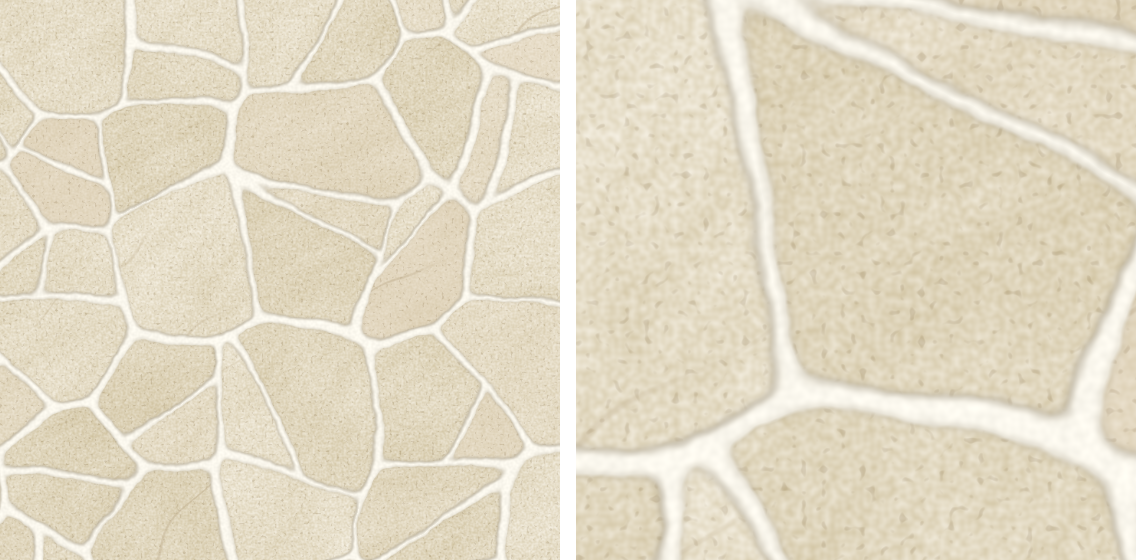
Left, the full canvas; right, a detail of the centre.
Reproduce this texture procedurally as a Shadertoy shader.

```glsl
// Crazy paving: pale sandstone slabs set in wide, creamy white mortar.
// A weighted Voronoi diagram lays out the slabs, random cuts split some of them,
// and gradient noise bends the joints and gives the stone clouds, grain and veins.

const float GRID        = 4.6;     // Voronoi cells across the canvas
const float JITTER      = 0.8;     // scatter of the cell sites
const float WEIGHT      = 0.24;    // spread of the cell sizes
const float SPLIT_SHARE = 0.55;    // share of cells cut in two
const float JOINT_HALF  = 0.0062;  // half the joint width
const float JOINT_VARY  = 0.006;   // change of joint width
const float CORNER      = 170.0;   // lower values round the corners more
const float EDGE_SOFT   = 0.0016;
const float SHADOW_SIZE = 0.0030;

const vec3 STONE_DARK  = vec3(0.850, 0.805, 0.690);
const vec3 STONE_LIGHT = vec3(0.922, 0.893, 0.820);
const vec3 STONE_ROSE  = vec3(0.900, 0.845, 0.760);
const vec3 VEIN        = vec3(0.745, 0.675, 0.550);
const vec3 MORTAR      = vec3(0.986, 0.974, 0.936);
const vec3 SHADOW      = vec3(0.710, 0.675, 0.600);
const vec2 SHADOW_DIR  = vec2(0.707, -0.707);

vec2 hash2(vec2 p) {
    uvec2 v = uvec2(ivec2(floor(p))) * 1664525u + 1013904223u;
    for (int i = 0; i < 2; i++) {
        v.x += v.y * 1664525u;
        v.y += v.x * 1664525u;
        v ^= v >> 16u;
    }
    return vec2(v >> 8u) / 16777216.0;
}

vec2 direction(float a) { return vec2(cos(a), sin(a)); }

float corner(vec2 cell, vec2 offset) {
    return dot(direction(6.2832 * hash2(cell).x), offset);
}

float gradientNoise(vec2 p) {
    vec2 i = floor(p), f = p - i, e = vec2(1.0, 0.0);
    vec2 u = f * f * f * (f * (f * 6.0 - 15.0) + 10.0);
    return mix(mix(corner(i, f), corner(i + e, f - e), u.x),
               mix(corner(i + e.yx, f - e.yx), corner(i + 1.0, f - 1.0), u.x), u.y);
}

float fbm(vec2 p) {
    float sum = 0.0, amp = 1.0;
    for (int i = 0; i < 4; i++) {
        sum += amp * gradientNoise(p);
        p = mat2(1.6, 1.2, -1.2, 1.6) * p + 7.3;
        amp *= 0.5;
    }
    return sum;
}

vec2 noise2(vec2 p) { return vec2(gradientNoise(p), gradientNoise(p + 37.4)); }

vec2 site(vec2 cell) { return cell + 0.5 + JITTER * (hash2(cell) - 0.5); }

float power(vec2 p, vec2 cell) {
    vec2 r = p - site(cell);
    return dot(r, r) - WEIGHT * hash2(cell + 91.0).x;
}

// Distance to the slab border; also yields the slab id and outward normal.
float slab(vec2 p, out vec2 id, out vec2 normal) {
    vec2 home = floor(p), cell = home;
    float best = 1e3;
    for (int k = 0; k < 25; k++) {
        vec2 c = home + vec2(k % 5 - 2, k / 5 - 2);
        float w = power(p, c);
        if (w < best) { best = w; cell = c; }
    }
    float total = 0.0;
    normal = vec2(0.0);
    for (int k = 0; k < 25; k++) {
        if (k == 12) continue;
        vec2 c = cell + vec2(k % 5 - 2, k / 5 - 2);
        vec2 across = site(c) - site(cell);
        float d = (power(p, c) - best) / (2.0 * length(across) * GRID);
        float w = exp(-CORNER * d);
        total += w;
        normal += w * normalize(across);
    }
    id = cell * 2.0;
    vec2 cut = hash2(cell + 53.0);
    if (cut.x < SPLIT_SHARE) {
        vec2 dir = direction(6.2832 * cut.y);
        float s = dot(p - site(cell), dir);
        float w = exp(-CORNER * abs(s) / GRID);
        total += w;
        normal -= w * sign(s) * dir;
        id.x += step(0.0, s);
    }
    normal /= total + 1e-9;
    return -log(total + 1e-9) / CORNER;
}

vec3 stoneColor(vec2 uv, vec2 id) {
    vec2 tint = hash2(id + 211.0), kind = hash2(id + 307.0);
    vec2 along = direction(mix(0.15, 1.0, kind.x));
    vec2 q = vec2(dot(uv, along), dot(uv, vec2(-along.y, along.x))) + tint * 5.0;

    // Clouds, bedding streaks and sandy grain
    float tone = 0.53 + 0.48 * (tint.x - 0.5) + 0.32 * fbm(uv * 7.0 + tint * 9.0);
    tone += 0.28 * fbm(q * vec2(5.0, 28.0));
    tone += 0.75 * gradientNoise(uv * 233.0) + 0.45 * gradientNoise(uv * 117.0 + 4.7);
    vec3 color = mix(STONE_DARK, STONE_LIGHT, tone);
    color = mix(color, STONE_ROSE, 0.45 * smoothstep(0.55, 1.0, tint.y));
    color -= vec3(0.07, 0.08, 0.09) * smoothstep(0.25, 0.5, gradientNoise(uv * 171.0 + 11.3));

    // Sparse thin veins following the bedding
    float line = abs(fract(q.y * 5.0 + 0.35 * gradientNoise(q * 6.0)) - 0.5) / 5.0;
    float vein = 1.0 - smoothstep(0.0004, 0.0030, line);
    vein *= smoothstep(-0.1, 0.3, gradientNoise(q * vec2(5.0, 9.0) + 3.1));
    return mix(color, VEIN, 0.42 * vein * step(0.45, kind.y));
}

void mainImage(out vec4 fragColor, in vec2 fragCoord) {
    vec2 uv = fragCoord / iResolution.y;
    vec2 bent = uv + 0.034 * noise2(uv * 3.5) + 0.006 * noise2(uv * 19.0)
              + 0.0022 * noise2(uv * 75.0);
    vec2 id, normal;
    float d = slab(bent * GRID + 13.0, id, normal);
    d -= JOINT_HALF + JOINT_VARY * gradientNoise(uv * 6.0 + 21.0);

    // Slabs over mortar
    float soft = max(EDGE_SOFT, 0.75 / iResolution.y);
    vec3 mortar = MORTAR + 0.035 * gradientNoise(uv * 190.0) + 0.02 * gradientNoise(uv * 60.0);
    vec3 color = mix(mortar, stoneColor(uv, id), smoothstep(-soft, soft, d));

    // Soft contact shadow, deeper on the lower right of each slab
    float side = 0.5 + 0.5 * dot(normal, SHADOW_DIR);
    float rim = (d + 0.0003) / SHADOW_SIZE;
    color = mix(color, SHADOW, exp(-rim * rim) * mix(0.18, 0.58, side));
    fragColor = vec4(clamp(color, 0.0, 1.0), 1.0);
}
```
